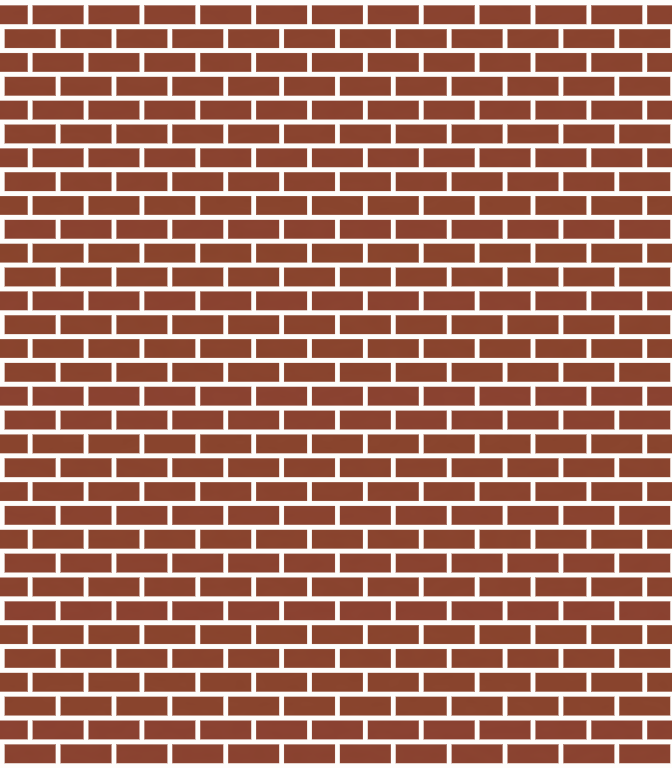
Give the GLSL for this pattern, as a Shadertoy shader.

```glsl
// Running-bond brick wall: 32 courses of about 12 flat red-brown bricks with pale joints.
// Each course is shifted half a brick; a box distance gives the soft brick edge, and
// gradient noise lends every course a faint drift between redder and browner clay.

// All lengths are in canvas heights
const vec2 PITCH = vec2(55.87, 23.84) / 768.0;
const vec2 BRICK_HALF = vec2(25.5, 9.42) / 768.0;
const vec2 FIRST_CENTRE = vec2(58.1, 14.75) / 768.0;
const float COURSES = 32.0;

const vec3 MORTAR = vec3(0.995, 0.992, 0.985);
const vec3 CLAY = vec3(0.54, 0.263, 0.184);
const vec3 TINT = vec3(0.008, -0.012, 0.022);

float hash(vec2 p) {
    return fract(sin(dot(p, vec2(127.1, 311.7))) * 43758.5);
}

vec2 gradient(vec2 cell) {
    float angle = 6.2832 * hash(cell);
    return vec2(cos(angle), sin(angle));
}

// Gradient noise, roughly -0.7 to 0.7
float noise(vec2 p) {
    vec2 i = floor(p), f = fract(p);
    vec2 u = f * f * f * (f * (f * 6.0 - 15.0) + 10.0);
    vec2 e = vec2(1.0, 0.0);
    float a = dot(gradient(i), f);
    float b = dot(gradient(i + e.xy), f - e.xy);
    float c = dot(gradient(i + e.yx), f - e.yx);
    float d = dot(gradient(i + e.xx), f - e.xx);
    return mix(mix(a, b, u.x), mix(c, d, u.x), u.y);
}

float boxDistance(vec2 p, vec2 halfSize) {
    vec2 d = abs(p) - halfSize;
    return length(max(d, 0.0)) + min(max(d.x, d.y), 0.0);
}

// Course number, counted downwards from the top
float courseAt(float y) {
    return clamp(round((y - FIRST_CENTRE.y) / PITCH.y), 0.0, COURSES - 1.0);
}

// Position relative to the centre of the nearest brick in a course
vec2 brickLocal(vec2 p, float course) {
    float shift = 0.5 * mod(course, 2.0) * PITCH.x;
    float x = p.x - FIRST_CENTRE.x - shift;
    x -= PITCH.x * round(x / PITCH.x);
    return vec2(x, p.y - FIRST_CENTRE.y - course * PITCH.y);
}

vec3 clayColour(vec2 p, float course) {
    float courseTone = noise(vec2(course * 0.73 + 0.4, 3.37));
    float grain = noise(p * vec2(40.0, 90.0));
    return CLAY + TINT * courseTone + 0.006 * grain;
}

void mainImage(out vec4 fragColor, in vec2 fragCoord) {
    float pixel = 1.0 / iResolution.y;
    vec2 p = vec2(fragCoord.x, iResolution.y - fragCoord.y) * pixel;

    float course = courseAt(p.y);
    float d = boxDistance(brickLocal(p, course), BRICK_HALF);
    float cover = clamp(0.5 - d / (1.1 * pixel), 0.0, 1.0);

    fragColor = vec4(mix(MORTAR, clayColour(p, course), cover), 1.0);
}
```
